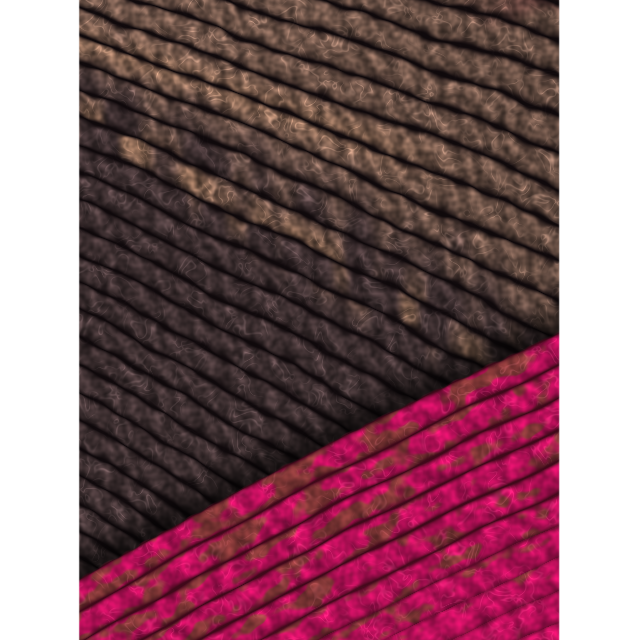
Write a Shadertoy shader that draws this texture.

```glsl
// Wound wool on a white ground: charcoal and brown strands fall to the right,
// and a magenta skein rises across the lower corner. Bent stripe fields give
// the strands; gradient noise gives the plies, dye flecks and stray fibres.

#define PHOTO_LEFT 0.1237
#define PHOTO_RIGHT 0.8737
#define WOOL_SPACING 0.043
#define SKEIN_SPACING 0.050
#define PLY_LENGTH 0.042
#define FIBRE_SCALE 68.0
#define FIBRE_GAIN 0.28
#define CHARCOAL vec3(0.265, 0.205, 0.210)
#define BROWN vec3(0.510, 0.390, 0.335)
#define TAN vec3(0.640, 0.480, 0.370)
#define MAGENTA vec3(0.800, 0.065, 0.385)
#define GAP vec3(0.060, 0.035, 0.045)

float hash1(float n) {
    return fract(sin(n * 91.37) * 4375.85);
}

vec2 gradientAt(vec2 cell) {
    float angle = 6.2832 * fract(sin(dot(cell, vec2(127.1, 311.7))) * 4358.55);
    return vec2(cos(angle), sin(angle));
}

// Gradient noise, roughly -0.7 to 0.7
float noise(vec2 p) {
    vec2 i = floor(p), f = fract(p);
    vec2 u = f * f * f * (f * (f * 6.0 - 15.0) + 10.0);
    vec2 e = vec2(1.0, 0.0);
    float low = mix(dot(gradientAt(i), f), dot(gradientAt(i + e), f - e), u.x);
    float high = mix(dot(gradientAt(i + e.yx), f - e.yx),
                     dot(gradientAt(i + 1.0), f - 1.0), u.x);
    return mix(low, high, u.y);
}

// Thin curly hairs along the zero lines of warped noise
float fibres(vec2 p) {
    vec2 q = p * FIBRE_SCALE;
    q += 1.3 * vec2(noise(q * 0.45), noise(q * 0.45 + 37.0));
    float hair = 1.0 - smoothstep(0.0, 0.17, abs(noise(q)));
    return hair * smoothstep(-0.25, 0.35, noise(q * 0.37 + 11.0));
}

// Height of the skein's upper edge, x measured from the left border
float skeinEdge(float x) {
    return 0.095 + 0.513 * x + 0.012 * sin(4.19 * x);
}

// Rounded strand: x = signed offset from its axis, y = roundness, z = index
vec3 strand(float c) {
    float across = 2.0 * fract(c) - 1.0;
    return vec3(across, sqrt(max(0.0, 1.0 - across * across)), floor(c));
}

vec3 wool(vec2 p) {
    // Strands fan out, steeper towards the lower left
    float s = p.y + 0.42 * p.x + 0.35 * p.x * (0.8 - p.y) - 0.1 * p.x * p.x;
    float bent = s + 0.010 * noise(p * 7.0) + 0.004 * noise(p * 25.0);
    vec3 st = strand(bent / WOOL_SPACING);
    float seed = hash1(st.z);

    // Dye: brown above, charcoal below, with a flecked strand between
    float patches = noise(vec2(p.x * 19.0 + seed * 40.0, st.z * 3.7));
    float dye = smoothstep(-0.07, 0.07, s - 0.90 + 0.10 * p.x + 0.10 * patches);
    vec3 col = mix(CHARCOAL, BROWN * (1.0 - 0.22 * p.x), dye);
    float ridge = exp(-pow((s - 0.935 - 0.04 * p.x) / 0.026, 2.0));
    col = mix(col, TAN, 0.5 * ridge * (1.0 - smoothstep(0.40, 0.65, p.x)));
    float fleckBand = exp(-pow((s - 0.815 + 0.12 * p.x) / 0.040, 2.0));
    col = mix(col, TAN, 0.75 * fleckBand * smoothstep(-0.05, 0.30, patches));
    float wine = smoothstep(1.16, 1.25, s + 0.07 * noise(p * 12.0));
    col = mix(col, vec3(0.36, 0.13, 0.17), 0.75 * wine);

    // Twisted plies and rounded shading
    float turn = p.x / PLY_LENGTH + 0.35 * st.x + seed + 0.8 * noise(p * 14.0);
    float ply = 0.5 + 0.5 * sin(6.2832 * turn);
    float body = smoothstep(0.22, 0.95, st.y + 0.35 * noise(p * 38.0));
    float light = (0.78 + 0.32 * ply) * (0.96 + 0.16 * st.x);
    light *= 1.0 + 0.45 * noise(p * 110.0) + 0.35 * noise(p * 55.0 + 9.0);
    col = mix(GAP, col * light, body);
    col += FIBRE_GAIN * fibres(p) * (0.25 + 0.75 * body) * (col + 0.10);

    // Shadow where the wool dips under the skein
    float above = p.y - skeinEdge(p.x);
    return col * mix(0.42, 1.0, smoothstep(0.0, 0.075, above + 0.02 * noise(p * 20.0)));
}

vec3 skein(vec2 p) {
    float depth = skeinEdge(p.x) - p.y;
    float bent = depth + 0.006 * noise(p * 9.0) * smoothstep(0.0, 0.04, depth);
    vec3 st = strand(bent / SKEIN_SPACING);
    float seed = hash1(st.z + 20.0);

    // Tan dye patches are densest on the outer strands and at the left
    float patches = noise(vec2(p.x * 15.0 + seed * 30.0, depth * 34.0));
    patches += 0.45 * noise(p * 46.0);
    float cover = 0.18 - 0.75 * depth - 0.12 * p.x;
    float dye = smoothstep(-0.06, 0.22, patches + cover - 0.10);
    vec3 col = mix(MAGENTA, vec3(0.52, 0.27, 0.21), 0.85 * dye);

    float turn = p.x / PLY_LENGTH - 0.4 * st.x + seed + noise(p * 11.0);
    float light = 0.87 + 0.10 * sin(6.2832 * turn) - 0.09 * st.x;
    light *= 1.0 + 0.28 * noise(p * 100.0) + 0.28 * noise(p * 45.0);
    float body = smoothstep(0.18, 0.85, st.y + 0.25 * noise(p * 30.0));
    body = mix(body, 1.0, 0.55 * smoothstep(0.22, 0.36, depth));
    col = mix(vec3(0.25, 0.035, 0.10), col * light, body);
    return col + 0.13 * fibres(p) * body * vec3(0.8, 0.5, 0.6);
}

void mainImage(out vec4 fragColor, in vec2 fragCoord) {
    vec2 uv = fragCoord / iResolution.xy;
    float soft = 1.0 / iResolution.x;
    vec2 p = vec2(uv.x - PHOTO_LEFT, uv.y);

    // Slightly fuzzy boundary between the two layers
    float above = p.y - skeinEdge(p.x) + 0.004 * noise(p * 45.0);
    vec3 col = mix(skein(p), wool(p), smoothstep(-0.0025, 0.0025, above));

    // White side borders
    float inside = smoothstep(-soft, soft, uv.x - PHOTO_LEFT)
                 * smoothstep(-soft, soft, PHOTO_RIGHT - uv.x);
    fragColor = vec4(mix(vec3(1.0), clamp(col, 0.0, 1.0), inside), 1.0);
}
```
